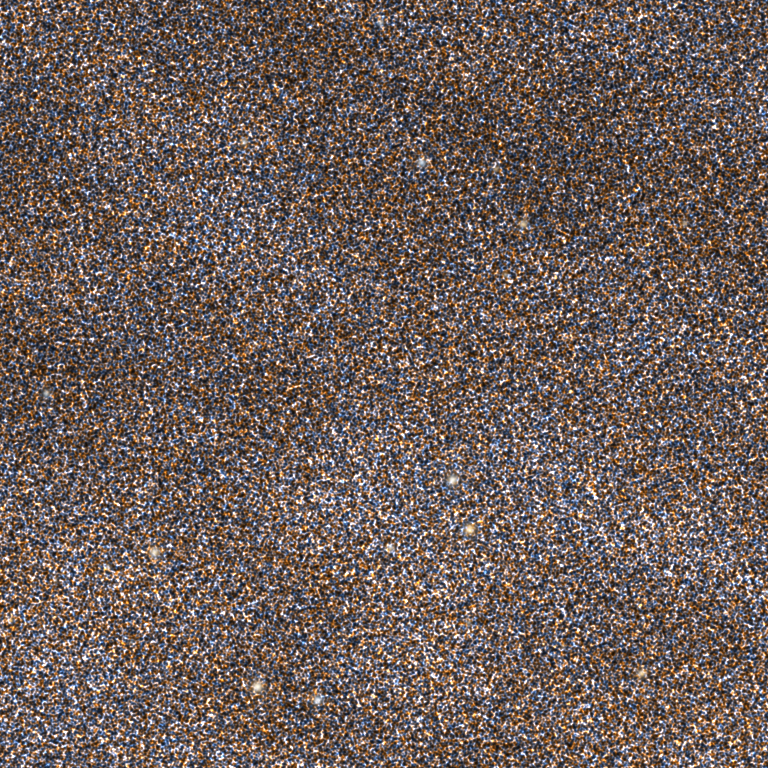
A Shadertoy shader for this texture:

```glsl
// A dense star field: fine orange, blue and grey grains under faint slanted dust bands.
// Gradient noise of several sizes drives grain brightness and warmth separately;
// a short loop scatters a few larger glowing stars on top.

#define GRAIN_FREQ 245.0     // grains across the canvas
#define GRAIN_CONTRAST 0.47  // spread of grain brightness
#define BASE_LIGHT 0.345     // typical grain brightness
#define BAND_DEPTH 0.29      // strength of the light and dark bands
#define PATCH_WARMTH 0.6     // strength of warm and cool patches
#define STAR_COUNT 24
#define STAR_SIZE 0.0062     // radius of the largest star core
#define NEUTRAL vec3(1.08, 0.98, 1.0)
#define ORANGE vec3(1.52, 0.92, 0.36)
#define BLUE vec3(0.66, 0.94, 1.38)

const float TAU = 6.2831853;

// Integer hash of a lattice cell, from 0 to 1
float hash(vec2 cell) {
    uvec2 q = uvec2(ivec2(cell)) * uvec2(1597334u, 3812015u);
    uint n = (q.x ^ q.y) * 1597334u;
    n = (n ^ (n >> 15u)) * 2246822u;
    n = (n ^ (n >> 13u)) * 3266489u;
    n ^= n >> 16u;
    return float(n & 0xffffffu) / 16777216.0;
}

mat2 rotation(float angle) {
    float c = cos(angle), s = sin(angle);
    return mat2(c, s, -s, c);
}

float cornerSlope(vec2 cell, vec2 offset) {
    float angle = TAU * hash(cell);
    return dot(vec2(cos(angle), sin(angle)), offset);
}

float gradientNoise(vec2 p) {
    vec2 i = floor(p), f = p - i;
    vec2 u = f * f * f * (f * (f * 6.0 - 15.0) + 10.0);
    vec2 e = vec2(1.0, 0.0);
    float low = mix(cornerSlope(i, f), cornerSlope(i + e, f - e), u.x);
    float high = mix(cornerSlope(i + e.yx, f - e.yx), cornerSlope(i + 1.0, f - 1.0), u.x);
    return mix(low, high, u.y);
}

// Turned layers of four sizes give irregular grains and clumps, near unit deviation
float grain(vec2 p, float seed) {
    float fine = gradientNoise(rotation(0.47) * p * 1.2 + seed);
    float medium = gradientNoise(rotation(1.23) * p * 0.78 + seed + 517.3);
    float coarse = gradientNoise(rotation(0.81) * p * 0.43 + seed + 931.6);
    float clump = gradientNoise(rotation(0.24) * p * 0.19 + seed + 1307.9);
    return 3.0 * fine + 3.0 * medium + 1.7 * coarse + 0.8 * clump;
}

// Grain tint from cool (negative) through neutral to warm (positive); bright grains are paler
vec3 grainTint(float warmth, float light) {
    float saturation = mix(0.58, 0.34, smoothstep(0.2, 0.75, light));
    float amount = min(abs(warmth) * saturation, 1.1);
    return mix(NEUTRAL, warmth > 0.0 ? ORANGE : BLUE, amount);
}

// Sum of a small bright core and a faint halo per star
vec3 starLight(vec2 p, float aspect) {
    vec3 light = vec3(0.0);
    for (int k = 0; k < STAR_COUNT; k++) {
        float id = float(k);
        vec2 centre = vec2(hash(vec2(id, 71.0)) * aspect, hash(vec2(id, 72.0)));
        float magnitude = pow(hash(vec2(id, 73.0)), 2.0);
        float radius = STAR_SIZE * mix(0.4, 1.0, magnitude);
        float d = length(p - centre) / radius;
        float glow = exp(-d * d) + 0.25 * exp(-0.6 * d);
        vec3 hue = mix(vec3(0.78, 0.9, 1.0), vec3(1.0, 0.78, 0.48), hash(vec2(id, 74.0)));
        light += hue * glow * mix(0.4, 1.0, magnitude);
    }
    return light;
}

void mainImage(out vec4 fragColor, in vec2 fragCoord) {
    vec2 p = fragCoord / iResolution.y;

    // Broad slanted bands and smaller patches
    vec2 slanted = rotation(0.3) * p;
    float bands = gradientNoise(slanted * vec2(2.0, 5.0) + 13.7)
                + 0.6 * gradientNoise(slanted * vec2(7.0, 12.0) + 41.2);
    float patches = 0.7 * gradientNoise(p * 6.0 + 83.1) + gradientNoise(p * 31.0 + 29.6);

    // Fine grains
    float brightness = grain(p * GRAIN_FREQ, 100.0);
    float warmth = grain(p * GRAIN_FREQ * 0.9, 1900.0);
    warmth += 0.15 + PATCH_WARMTH * (patches - 0.4 * bands);
    float shade = GRAIN_CONTRAST * brightness + BAND_DEPTH * bands + 0.2 * (0.5 - p.y);
    float light = BASE_LIGHT * exp(shade);
    vec3 color = light * grainTint(warmth, light);

    // Bright stars, screened over the grains
    vec3 stars = clamp(starLight(p, iResolution.x / iResolution.y), 0.0, 1.0);
    color = 1.0 - (1.0 - min(color, 1.0)) * (1.0 - stars);
    fragColor = vec4(color, 1.0);
}
```
